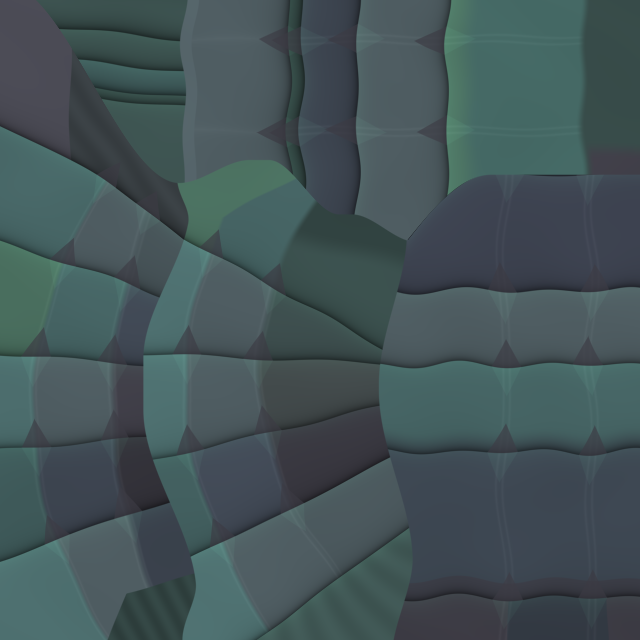
Give the GLSL for this texture, as a three.js fragment shader.

```glsl
// Carved slate blocks in four patches: upright, level and two fanned courses.
varying vec2 vUv;

const vec3 GREY = vec3(.31, .365, .385);
const vec3 SLATE = vec3(.24, .27, .315);
const vec3 TEAL = vec3(.275, .395, .395);
const vec3 GREEN = vec3(.30, .45, .385);
const vec3 MOSS = vec3(.235, .32, .31);
const vec3 PLUM = vec3(.235, .23, .265);
const vec3 GLINT = vec3(.35, .85, .6);

float cover(float d) { return smoothstep(-.0013, .0013, d); }
float rise(float a, float b, float x) { return smoothstep(a, b, x); }

// Outlines of the patches
float topEdge(float u) {
  float west = .714 + .31 * (1. - rise(.01, .28, u)) + .036 * rise(.28, .39, u)
    - .085 * rise(.42, .53, u) - .043 * rise(.55, .65, u);
  float east = .622 + .105 * sin(1.5708 * clamp((u - .634) / .134, -1., 1.));
  return max(west, east);
}
float leftEdge(float v) {
  return .285 + .022 * rise(0., .09, v) - .083 * rise(.07, .36, v)
    + .073 * rise(.44, .68, v) - .02 * rise(.65, .72, v);
}
float rightEdge(float v) {
  return .612 + .033 * rise(-.03, .13, v) - .053 * rise(.12, .39, v)
    + .044 * rise(.4, .64, v);
}

// Lays a face where d > 0, with a dark seam before it, a lit rim and chips at joints
void course(inout vec3 col, float d, float joint, vec3 face) {
  float near = abs(d);
  vec3 before = col * (1. - .38 * exp(-near / .006) - .14 * exp(-near / .025));
  before = mix(before, PLUM, .65 * cover(.023 - joint + d * .5));
  vec3 after = face + GLINT * .055 * exp(-near / .014);
  after += GLINT * .035 * cover(.023 - joint - d * .5);
  after += .022 * exp(-pow((joint - .005) / .002, 2.));
  col = mix(before, after, cover(d));
}

float nearest(float x, float a, float b) { return min(abs(x - a), abs(x - b)); }

// Pale rim, flat body and shaded tail, split at two joints
vec3 facets(vec3 rim, vec3 body, vec3 tail, float x, float a, float b) {
  vec3 face = mix(rim, body, rise(a - .004, a + .004, x));
  return mix(face, tail, rise(b - .006, b + .008, x));
}

vec3 uprightPatch(vec2 p) {
  vec3 col = MOSS * (1. + .04 * sin(p.y * 70. + p.x * 9.));
  float slope = p.y + .1 * p.x;
  course(col, .966 - slope, 1., MOSS * 1.04);
  course(col, .917 - slope, 1., TEAL * .95);
  course(col, .877 - slope, 1., MOSS);
  course(col, .862 - slope, 1., MOSS * 1.03);
  float joint = nearest(p.y, .938, .795);
  float x = p.x + .004 * cos((p.y - .938) * 43.);
  col = mix(col, GREY * 1.08, cover(x - .287));
  col = mix(col, GREY + .02 * exp(-joint / .006), cover(x - .305));
  course(col, x - .452, joint, MOSS * .9);
  course(col, x - .472, joint, SLATE);
  course(col, x - .559, joint, GREY);
  course(col, x - .699, joint, mix(GREEN, TEAL * vec3(.98, 1.04, 1.), rise(.71, .75, x)));
  col = mix(col, MOSS * .93, rise(.904, .918, x));
  return mix(col, PLUM * 1.08, rise(.91, .925, x) * rise(.775, .74, 0.) * rise(-.78, -.75, -p.y));
}

vec3 levelPatch(vec2 p) {
  float joint = nearest(p.x, .788 + .006 * sin(p.y * 19.), .924 + .004 * sin(p.y * 25.));
  float y = p.y + .004 * cos((p.x - .788) * 46.);
  vec3 col = SLATE;
  course(col, topEdge(p.x) - p.y, joint, SLATE * vec3(1., .97, 1.));
  course(col, .546 - y, joint, GREY);
  course(col, .43 - y, joint, mix(TEAL, SLATE, rise(-.33, -.29, -y) * .7));
  course(col, .294 - y, joint, SLATE * vec3(1., 1.03, 1.02));
  col = mix(col, PLUM * 1.04, cover(.094 - y) * .7);
  vec3 base = mix(PLUM, SLATE * .82, cover(p.x - .795) * cover(.95 - p.x));
  course(col, .066 - y, joint, base);
  return col;
}

vec3 centrePatch(vec2 p) {
  float u = p.x, v = p.y;
  float a = .29 + .9 * pow(abs(v - .4), 2.) + 1.2 * max(v - .66, 0.);
  float b = .405 + 1.2 * pow(abs(v - .42), 2.);
  float joint = nearest(u, a, b);
  vec3 pale = TEAL * 1.13;
  vec3 col = facets(GREEN, TEAL, MOSS * mix(1., .82, rise(.6, .64, v + .25 * (u - .5))), u, a, b);
  course(col, .785 - .55 * u - v, joint, facets(pale, GREY, MOSS * vec3(1.04, .97, 1.), u, a, b));
  course(col, .456 - .04 * u - v, joint, facets(pale, GREY, vec3(.265, .295, .30), u, a, b));
  course(col, .223 + .24 * u - v, joint, facets(TEAL * .95, SLATE * 1.08, PLUM * .96, u, a, b));
  course(col, -.02 + .495 * u - v, joint, facets(pale, GREY, GREY * .95, u, a, b));
  float fan = sin(atan(v - .25, u - .39) * 34.);
  course(col, -.305 + .757 * u - v, 1., MOSS * (1.06 + .05 * fan));
  return col;
}

vec3 westPatch(vec2 p) {
  float u = p.x, v = p.y;
  float a = .052 + .9 * pow(abs(v - .36), 2.);
  float b = .175 + .7 * pow(abs(v - .38), 2.);
  float joint = nearest(u, a, b);
  vec3 gully = vec3(.225, .25, .265) * (1. + .06 * sin((v + 1.4 * u) * 90.));
  vec3 col = mix(vec3(.295, .295, .335), gully, cover(u - .11));
  course(col, .805 - .45 * u - .6 * u * u - v, joint, facets(TEAL * 1.03, GREY, GREY * .9, u, a, b));
  course(col, .622 - .3 * u - .15 * u * u - v, joint, facets(GREEN * .97, TEAL, SLATE * 1.06, u, a, b));
  course(col, .447 - .075 * u - v, joint, facets(TEAL * 1.1, GREY, PLUM * 1.08, u, a, b));
  course(col, .297 + .085 * u - v, joint, facets(TEAL * .9, SLATE, PLUM * .86, u, a, b));
  course(col, .125 + .35 * u - v, joint, facets(TEAL * 1.1, GREY, SLATE * .95, u, a, b));
  float shade = cover(.075 - v + .25 * (u - .2)) * cover(u - .17 - .4 * v);
  return mix(col, MOSS * (.82 + .07 * sin((u + .45 * v) * 190.)), shade);
}

void main() {
  vec2 p = vUv;
  vec2 q = p + .0025 * sin(p.yx * 31. + 1.5 * sin(p * 17.));
  vec3 col = mix(westPatch(q), centrePatch(q), cover(p.x - leftEdge(p.y)));
  col = mix(col, levelPatch(q), cover(p.x - rightEdge(p.y)));
  col = mix(col, uprightPatch(q), cover(p.y - topEdge(p.x)));
  // Faint mineral mottling
  col *= 1. + .015 * sin(p.x * 23. + 2. * sin(p.y * 13.)) * sin(p.y * 19. + p.x * 7.);
  gl_FragColor = vec4(col, 1.);
}
```
